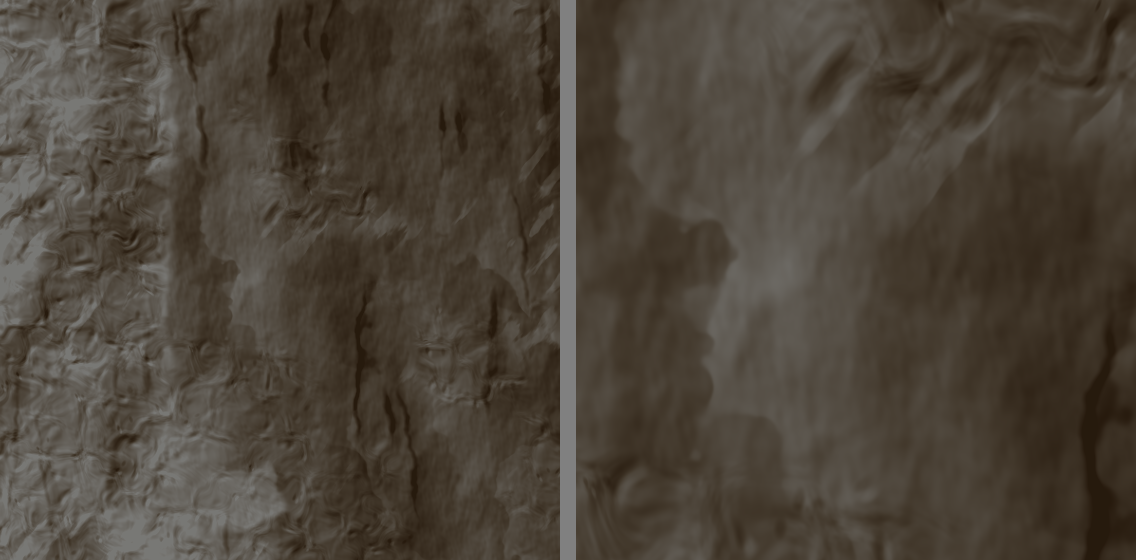
Left, the full canvas; right, a detail of the centre.
Reproduce this texture procedurally as a Shadertoy shader.

```glsl
// Weathered rock face: pale, pitted plaster on the left breaks away to brown
// stone with upright slabs and cracks. A height field lit from the upper left
// adds to broad tone layers, which a three-colour ramp then tints.

#define DARK_CREVICE vec3(0.15, 0.10, 0.05)
#define BROWN_STONE  vec3(0.26, 0.22, 0.17)
#define PALE_GREY    vec3(0.43, 0.42, 0.40)
#define STONE_TONE   0.42
#define PLASTER_TONE 0.80
#define RELIEF       1.75
#define LIGHT_STEP   0.006
#define PIT_SCALE    24.0
#define SLAB_SCALE   vec2(12.0, 5.5)
#define CRACK_COUNT  20

float hash(vec2 p) {
    return fract(sin(dot(p, vec2(127.1, 311.7))) * 43758.5453);
}

float noise(vec2 p) {
    vec2 i = floor(p), f = fract(p);
    f = f * f * f * (f * (f * 6.0 - 15.0) + 10.0);
    return mix(mix(hash(i), hash(i + vec2(1, 0)), f.x),
               mix(hash(i + vec2(0, 1)), hash(i + vec2(1, 1)), f.x), f.y);
}

float fbm(vec2 p) {
    float sum = 0.0, amp = 0.52;
    for (int i = 0; i < 4; i++) {
        sum += amp * noise(p);
        p = mat2(0.8, 0.6, -0.6, 0.8) * p * 2.03 + 17.3;
        amp *= 0.5;
    }
    return sum;
}

// Signed distance, along x, to the ragged border of the plaster
float plasterBorder(vec2 p) {
    float foot = 0.2 * (1.0 - smoothstep(0.08, 0.28, p.y)) * noise(p * 9.0 + 4.0);
    return p.x - 0.3 - foot - 0.1 * (fbm(p * vec2(9.0, 7.0)) - 0.5);
}

// Upright broken slabs: a random tone per cell, blended at the edges
float slabs(vec2 p) {
    vec2 warp = vec2(fbm(p * 13.0), fbm(p * 13.0 + 30.0)) - 0.5;
    vec2 q = p * SLAB_SCALE + warp * vec2(1.5, 1.2), cell = floor(q);
    float sum = 0.0, total = 0.0;
    for (int i = 0; i < 9; i++) {
        vec2 id = cell + vec2(i % 3 - 1, i / 3 - 1);
        vec2 d = q - id - vec2(hash(id + 3.0), hash(id + 47.0));
        float weight = exp(-22.0 * dot(d, d));
        sum += weight * (hash(id + 11.0) - 0.35 * d.x);
        total += weight;
    }
    return sum / max(total, 1e-9) - 0.5;
}

// Scattered oval pits of random size and direction
float pits(vec2 p) {
    vec2 q = p * PIT_SCALE, cell = floor(q);
    float depth = 0.0;
    for (int i = 0; i < 9; i++) {
        vec2 id = cell + vec2(i % 3 - 1, i / 3 - 1);
        vec2 d = q - id - vec2(hash(id), hash(id + 31.7));
        float a = 0.5 + 1.8 * hash(id + 8.3);
        d = mat2(cos(a), -sin(a), sin(a), cos(a)) * d;
        float r = length(d * vec2(1.0, 1.8)) / (0.14 + 0.3 * hash(id + 5.1));
        depth = max(depth, step(0.45, hash(id + 71.9)) * (1.0 - smoothstep(0.2, 1.0, r)));
    }
    return depth;
}

float height(vec2 p, float rough) {
    vec2 bend = 0.025 * vec2(noise(p * 30.0), noise(p * 30.0 + 9.0));
    float stone = 0.5 * fbm(p * vec2(26.0, 15.0));
    float crust = 0.9 * fbm(p * 23.0 + bend * 40.0) + 0.5 * noise(p * 13.0) - 0.16 * pits(p + bend);
    return mix(stone, crust, rough);
}

// Tapered upright cracks: x is the dark core, y the shading of the slab beside
vec2 cracks(vec2 p) {
    vec2 result = vec2(0.0);
    float wobble = 0.03 * (fbm(p * vec2(12.0, 17.0)) - 0.5);
    float broken = smoothstep(0.25, 0.6, noise(p * vec2(10.0, 24.0)));
    for (int i = 0; i < CRACK_COUNT; i++) {
        float k = float(i), halfLength = 0.05 + 0.14 * hash(vec2(k, 5.0));
        vec2 d = p - vec2(fract(0.08 + k * 0.618), hash(vec2(k, 2.0)));
        d.x += wobble - 0.3 * (hash(vec2(k, 7.0)) - 0.6) * d.y;
        float fade = 1.0 - smoothstep(0.4, 1.0, abs(d.y) / halfLength);
        float width = (0.001 + 0.007 * hash(vec2(k, 9.0))) * fade * broken;
        float core = 1.0 - smoothstep(width * 0.3, width + 0.005, abs(d.x));
        float side = smoothstep(-0.003, 0.003, d.x) * exp(-max(d.x, 0.0) / 0.03);
        float lip = exp(-pow((d.x + 0.011) / 0.006, 2.0));
        result.x = max(result.x, core * fade * (0.25 + 0.75 * broken));
        result.y += fade * (0.5 * lip - side);
    }
    return result;
}

void mainImage(out vec4 fragColor, in vec2 fragCoord) {
    vec2 p = fragCoord / iResolution.xy;
    float border = plasterBorder(p), plaster = 1.0 - smoothstep(-0.015, 0.03, border);

    // Broad tones: two materials, upright slabs and worn patches
    float tone = mix(STONE_TONE, PLASTER_TONE, plaster) + 0.12 * (0.5 - p.y);
    tone += 0.12 * (1.0 - smoothstep(0.3, 0.75, p.x)) * (1.0 - plaster);
    tone += 0.40 * (fbm(p * vec2(13.0, 2.6) + 6.0) - 0.5) + 0.26 * slabs(p);
    tone += mix(0.45, 0.8, plaster) * (fbm(p * vec2(9.0, 6.0) + 40.0) - 0.5);

    // Light from the upper left; stone is rough in patches, more so low down
    float patches = smoothstep(0.46, 0.64, fbm(p * 6.0 + 70.0) + 0.12 * (0.5 - p.y));
    float rough = max(plaster, 0.75 * patches);
    float slope = height(p + LIGHT_STEP * vec2(0.8, -1.0), rough) - height(p, rough);
    tone += RELIEF * slope - 0.2 * pits(p) * rough;
    vec2 crack = cracks(p) * mix(1.0, 0.6, plaster);
    tone += 0.14 * crack.y - 0.36 * crack.x;

    // Broken pale ridge on the border, slanting scrapes and a pale chip
    float ridge = exp(-pow((border - 0.008) / 0.012, 2.0));
    tone += 0.2 * ridge * smoothstep(0.4, 0.6, noise(p * vec2(8.0, 22.0)));
    float scrape = smoothstep(0.54, 0.68, fbm(mat2(0.6, -0.8, 0.8, 0.6) * p * vec2(14.0, 42.0)));
    tone += 0.32 * scrape * smoothstep(0.46, 0.62, fbm(p * 5.0 + 21.0));
    vec2 chip = p - vec2(0.385, 0.115) + 0.07 * (vec2(fbm(p * 14.0), fbm(p * 14.0 + 50.0)) - 0.5);
    float chipEdge = max(abs(chip.x) - 0.085, abs(chip.y - 0.2 * chip.x) - 0.024 - 0.12 * chip.x);
    tone = mix(tone, 0.92 + slope, 0.8 * (1.0 - smoothstep(-0.004, 0.006, chipEdge)));

    // Tone ramp
    tone = clamp(tone, 0.0, 1.15);
    vec3 color = mix(DARK_CREVICE, BROWN_STONE, min(tone / 0.4, 1.0));
    color += (PALE_GREY - BROWN_STONE) * max(tone - 0.4, 0.0) / 0.6;
    fragColor = vec4(color, 1.0);
}
```
